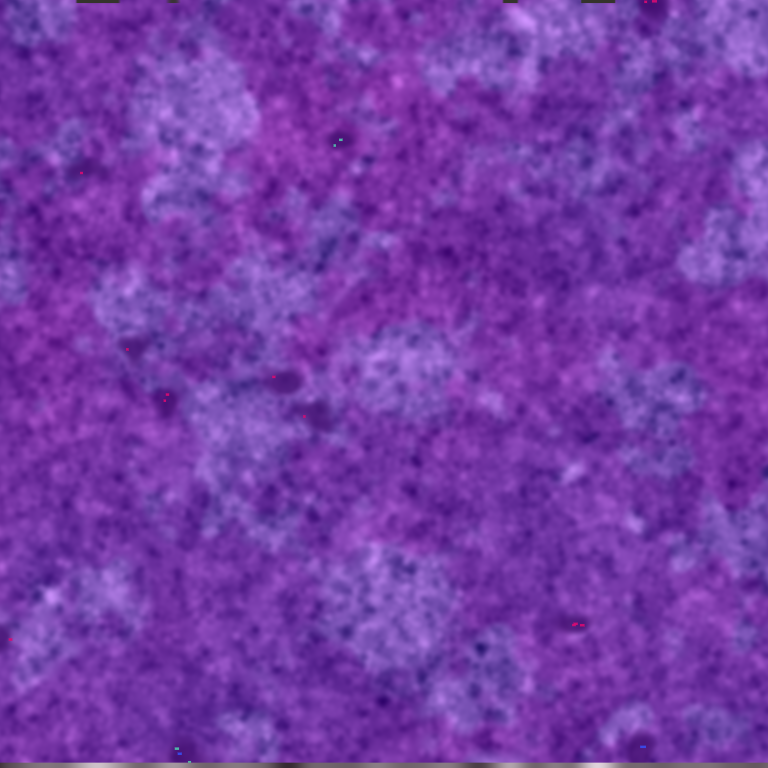
Write a Shadertoy shader that draws this texture.

```glsl
const vec3 VIOLET = vec3(0.445, 0.195, 0.635);
const vec3 TONE_STEP = vec3(0.095, 0.072, 0.082);
const vec3 LAVENDER_LIFT = vec3(0.05, 0.14, 0.09);
const vec3 PINK_TINT = vec3(0.045, 0.0, 0.012);
const vec3 DEEP_PLUM = vec3(0.25, 0.05, 0.43);
const vec3 EDGE_GREY = vec3(0.45, 0.40, 0.43);

vec3 hash3(vec2 cell, float seed) {
    vec3 p = fract(vec3(cell.xyx + seed * 7.31) * vec3(0.1031, 0.1030, 0.0973));
    p += dot(p, p.yxz + 33.33);
    return fract((p.xxy + p.yzz) * p.zyx);
}

// Cellular noise: soft bumps of random sign, one per cell, centred on zero
float blobNoise(vec2 p, float seed) {
    vec2 cell = floor(p);
    float sum = 0.0;
    for (int y = -1; y <= 1; y++)
    for (int x = -1; x <= 1; x++) {
        vec2 id = cell + vec2(x, y);
        vec3 h = hash3(id, seed);
        vec2 d = p - id - h.xy;
        float bump = max(0.0, 1.0 - dot(d, d));
        sum += (2.0 * h.z - 1.0) * bump * bump * bump;
    }
    return sum;
}

float grainTone(vec2 uv) {
    return 1.1 * blobNoise(uv * 58.0, 1.0)
         + 0.6 * blobNoise(uv * 30.0, 2.0)
         + 0.6 * blobNoise(uv * 105.0, 3.0)
         + 0.6 * blobNoise(uv * 9.0, 4.0);
}

float patchMask(vec2 uv) {
    float n = blobNoise(uv * 6.0, 5.0)
            + 0.7 * blobNoise(uv * 14.0, 6.0)
            + 0.55 * blobNoise(uv * 34.0, 7.0);
    return smoothstep(0.12, 0.9, n);
}

vec3 speckColour(float pick) {
    vec3 crimson = vec3(0.85, 0.04, 0.45);
    vec3 blue = vec3(0.22, 0.30, 0.95);
    vec3 teal = vec3(0.32, 0.78, 0.68);
    return pick < 0.55 ? crimson : (pick < 0.77 ? blue : teal);
}

float boxMask(vec2 p, vec2 halfSize, float blur) {
    vec2 q = abs(p) - halfSize;
    return 1.0 - smoothstep(-blur, blur, max(q.x, q.y));
}

// Dark plum hollows, each holding a few tiny vivid specks
vec3 addHollows(vec3 colour, vec2 uv, float gridSize, float density, float blur) {
    vec2 cell = floor(uv * gridSize);
    float wobble = 0.4 * blobNoise(uv * 38.0, 8.0);
    for (int y = -1; y <= 1; y++)
    for (int x = -1; x <= 1; x++) {
        vec2 id = cell + vec2(x, y);
        vec3 h = hash3(id, 9.0);
        if (h.z > density) continue;
        vec3 shape = hash3(id, 10.0);
        vec2 d = uv - (id + h.xy) / gridSize;
        vec2 radius = mix(vec2(0.022, 0.016), vec2(0.044, 0.034), shape.xy);
        float hollow = 1.0 - smoothstep(0.25, 1.0, length(d / radius) + wobble);
        colour = mix(colour, DEEP_PLUM, 0.75 * hollow);

        for (int i = 0; i < 3; i++) {
            vec3 s = hash3(id, 11.0 + float(i));
            vec2 offset = (s.xy - 0.5) * radius * 0.8;
            vec2 halfSize = vec2(mix(0.0015, 0.0055, s.x * s.y), 0.0016);
            float speck = boxMask(d - offset, halfSize, blur);
            float shown = step(float(i) * 0.35, shape.z);
            colour = mix(colour, speckColour(s.z), 0.9 * speck * shown);
        }
    }
    return colour;
}

// Ragged greyish margin: full along the bottom, broken along the top
vec3 addMargin(vec3 colour, vec2 uv, float blur) {
    float mottle = blobNoise(vec2(uv.x * 22.0, 0.5), 20.0);
    float bottom = 1.0 - smoothstep(0.007 - blur, 0.007 + blur, uv.y);
    float top = smoothstep(0.996 - blur, 0.996 + blur, uv.y) * smoothstep(0.4, 0.5, mottle);
    vec3 bottomColour = EDGE_GREY + 0.4 * mottle;
    vec3 topColour = EDGE_GREY * vec3(0.45, 0.5, 0.4);
    return mix(mix(colour, bottomColour, bottom), topColour, top);
}

void mainImage(out vec4 fragColor, in vec2 fragCoord) {
    vec2 uv = fragCoord / iResolution.y;
    float blur = max(0.0008, 0.6 / iResolution.y);

    float lavender = patchMask(uv);
    float pink = blobNoise(uv * 4.0, 14.0) + 0.5 * blobNoise(uv * 11.0, 15.0);

    vec3 colour = VIOLET + TONE_STEP * grainTone(uv) * (1.0 + 0.4 * lavender);
    colour += LAVENDER_LIFT * lavender;
    colour += PINK_TINT * pink * (1.0 - lavender);
    colour = addHollows(colour, uv, 6.0, 0.4, blur);
    colour = addMargin(colour, uv, blur);

    fragColor = vec4(clamp(colour, 0.0, 1.0), 1.0);
}
```
